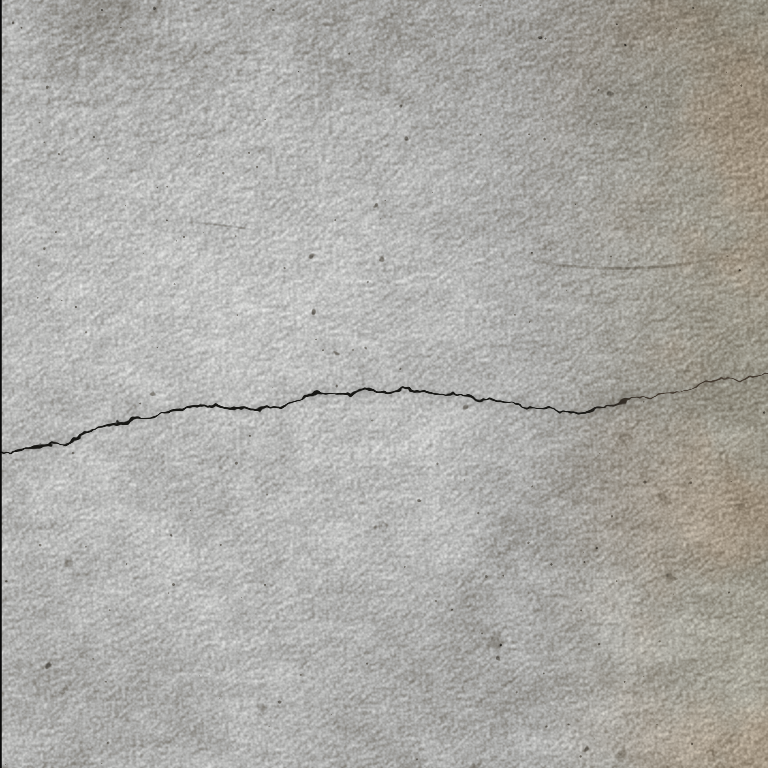
Give the GLSL for this texture, as a WebGL 2 fragment shader.

```glsl
#version 300 es
precision highp float;
// Weathered concrete wall split by a thin, jagged horizontal crack.
// Soft stains and layered noise set the tone, cellular noise gives the grain,
// and segment distances draw the crack.

uniform vec2 u_resolution;
out vec4 outColor;

const float BASE_TONE = 0.704;
const float GRAIN_CELLS = 215.0;
const float GRAIN_DEPTH = 0.10;
const float RELIEF_DEPTH = 0.15;
const float SPECKLE_DEPTH = 0.10;
const float MOTTLE_DEPTH = 0.14;
const float CRACK_HALF_WIDTH = 0.0016;
const float EDGE_LINE = 0.0022;
const vec3 WARM_TINT = vec3(1.0, 0.972, 0.915);
const vec3 COOL_TINT = vec3(0.997, 1.0, 0.993);
const vec3 OLIVE_TINT = vec3(1.0, 0.985, 0.925);
const vec3 RUST_TINT = vec3(1.04, 0.98, 0.94);
const vec3 CRACK_COLOR = vec3(0.09, 0.09, 0.08);
const vec3 THIN_CRACK_COLOR = vec3(0.27, 0.23, 0.19);

// Crack corners from left to right
const int CORNERS = 21;
const vec2 CRACK[CORNERS] = vec2[](
  vec2(0.0, 0.410), vec2(0.088, 0.423), vec2(0.126, 0.445), vec2(0.195, 0.457),
  vec2(0.273, 0.474), vec2(0.326, 0.466), vec2(0.365, 0.470), vec2(0.413, 0.490),
  vec2(0.456, 0.484), vec2(0.475, 0.492), vec2(0.505, 0.491), vec2(0.523, 0.495),
  vec2(0.579, 0.487), vec2(0.625, 0.479), vec2(0.703, 0.470), vec2(0.762, 0.461),
  vec2(0.807, 0.477), vec2(0.872, 0.487), vec2(0.940, 0.509), vec2(0.964, 0.504),
  vec2(1.0, 0.512));

// Broad stains: centre, radius, change of tone
const int STAINS = 11;
const vec4 STAIN[STAINS] = vec4[](
  vec4(0.14, 1.02, 0.13, -0.13), vec4(0.45, 1.0, 0.17, -0.08),
  vec4(0.23, 0.98, 0.035, 0.11), vec4(0.88, 0.98, 0.26, -0.09),
  vec4(1.04, 0.50, 0.18, -0.05), vec4(0.78, 0.39, 0.15, -0.03),
  vec4(0.57, 0.36, 0.08, 0.04), vec4(0.68, 0.24, 0.045, 0.05),
  vec4(0.10, 0.09, 0.11, -0.06), vec4(0.28, 0.62, 0.28, 0.04),
  vec4(0.62, 0.14, 0.16, -0.05));

vec2 hash2(vec2 p) {
  vec3 q = fract(p.xyx * vec3(0.1031, 0.1030, 0.0973));
  q += dot(q, q.yzx + 33.33);
  return fract((q.xx + q.yz) * q.zy);
}

float valueNoise(vec2 p) {
  vec2 i = floor(p), f = fract(p);
  f = f * f * (3.0 - 2.0 * f);
  return mix(mix(hash2(i).x, hash2(i + vec2(1, 0)).x, f.x),
             mix(hash2(i + vec2(0, 1)).x, hash2(i + vec2(1, 1)).x, f.x), f.y);
}

float layeredNoise(vec2 p) {
  float sum = 0.0, amp = 0.5;
  for (int i = 0; i < 5; i++) {
    sum += amp * valueNoise(p);
    p = mat2(1.6, 1.2, -1.2, 1.6) * p + 17.3;
    amp *= 0.55;
  }
  return sum / 1.055;
}

float cellDistance(vec2 p) {
  float d = 2.0;
  for (int k = 0; k < 9; k++) {
    vec2 c = floor(p) + vec2(k % 3 - 1, k / 3 - 1);
    d = min(d, length(c + hash2(c) - p));
  }
  return d;
}

float segmentDistance(vec2 p, vec2 a, vec2 b) {
  vec2 ab = b - a;
  return length(p - a - ab * clamp(dot(p - a, ab) / dot(ab, ab), 0.0, 1.0));
}

// Sparse dark pits with ragged rims, one at most per grid cell
float pits(vec2 p, float cells, float chance, float radius) {
  vec2 c = floor(p * cells);
  vec2 r = hash2(c + cells), s = hash2(c + cells * 3.0);
  float d = length(p - (c + 0.2 + 0.6 * r) / cells);
  d += radius * (valueNoise(p * 230.0) - 0.5);
  return step(s.x, chance) * (1.0 - smoothstep(0.2, 1.2, d / (radius * mix(0.4, 1.0, s.y))));
}

// Faint bowed scratch with tapering ends
float scratch(vec2 p, vec2 a, vec2 b, float sag, float width) {
  float t = clamp((p.x - a.x) / (b.x - a.x), 0.0, 1.0);
  float bow = 4.0 * t * (1.0 - t);
  return bow * (1.0 - smoothstep(width * 0.3, width * 1.5, abs(p.y - mix(a.y, b.y, t) + sag * bow)));
}

void main() {
  vec2 p = gl_FragCoord.xy / u_resolution;
  float pixel = 1.0 / u_resolution.y;

  // Broad tone: ragged stains, darker towards the right
  vec2 warp = vec2(layeredNoise(p * 7.0), layeredNoise(p * 7.0 + 40.0)) - 0.5;
  float tone = BASE_TONE - 0.065 * smoothstep(0.45, 1.0, p.x);
  for (int i = 0; i < STAINS; i++) {
    vec2 d = (p + 0.12 * warp - STAIN[i].xy) / STAIN[i].z;
    tone += STAIN[i].w * exp(-dot(d, d));
  }

  // Mottling, stretched sideways and stronger in the lower half
  float lower = 1.0 - smoothstep(0.35, 0.55, p.y);
  tone += MOTTLE_DEPTH * mix(0.45, 1.0, lower) * (layeredNoise(p * vec2(9, 17) + warp * 2.0) - 0.5);
  tone += 0.12 * (layeredNoise(p * vec2(38, 60)) - 0.5);

  // Grain and raking light, roughest at the upper left
  float rough = smoothstep(0.45, 0.9, p.y) * (1.0 - smoothstep(0.3, 0.8, p.x));
  vec2 g = p * GRAIN_CELLS, light = vec2(-0.45, 0.5);
  tone += GRAIN_DEPTH * (0.5 - cellDistance(g));
  tone += RELIEF_DEPTH * (valueNoise(g) - valueNoise(g + light));
  tone += 0.09 * rough * (valueNoise(g * 0.55) - valueNoise(g * 0.55 + light));
  tone += SPECKLE_DEPTH * (valueNoise(g * 1.9) - 0.5);

  // Pits and scratches
  tone -= 0.30 * pits(p, 47.0, 0.07, 0.0021);
  tone -= 0.28 * pits(p + 0.37, 17.0, 0.08, 0.0045);
  tone -= 0.13 * lower * pits(p + 0.71, 13.0, 0.2, 0.011);
  tone -= 0.13 * scratch(p, vec2(0.66, 0.667), vec2(0.945, 0.666), 0.016, 0.002);
  tone -= 0.12 * scratch(p, vec2(0.24, 0.711), vec2(0.35, 0.697), -0.002, 0.0015);

  // Tint: warm shadows, olive right side, a little rust at the right
  vec3 color = tone * mix(WARM_TINT, COOL_TINT, smoothstep(0.46, 0.70, tone));
  float right = smoothstep(0.65, 1.0, p.x);
  color *= mix(vec3(1.0), OLIVE_TINT, right);
  color *= mix(vec3(1.0), RUST_TINT, right * smoothstep(0.4, 0.7, layeredNoise(p * 6.0 + 5.0)));

  // Crack: jittered polyline, thinning towards the right
  vec2 q = p;
  q.y += 0.007 * (valueNoise(p * 85.0) - 0.5) + 0.003 * (valueNoise(p * 210.0) - 0.5);
  float d = 1.0;
  for (int i = 0; i < CORNERS - 1; i++)
    d = min(d, segmentDistance(q, CRACK[i], CRACK[i + 1]));
  float thin = smoothstep(0.74, 0.86, p.x);
  float width = CRACK_HALF_WIDTH * mix(1.0, 0.6, thin) * mix(0.5, 1.4, valueNoise(p * 90.0 + 7.0));
  color *= 1.0 - 0.10 * exp(-d / 0.005);
  float core = 1.0 - smoothstep(width - 0.6 * pixel, width + 0.6 * pixel, d);
  color = mix(color, mix(CRACK_COLOR, THIN_CRACK_COLOR, thin), core);

  // Dark line down the left border
  color *= mix(0.06, 1.0, smoothstep(-0.5, 0.5, (p.x - EDGE_LINE) / pixel));
  outColor = vec4(clamp(color, 0.0, 1.0), 1.0);
}
```
